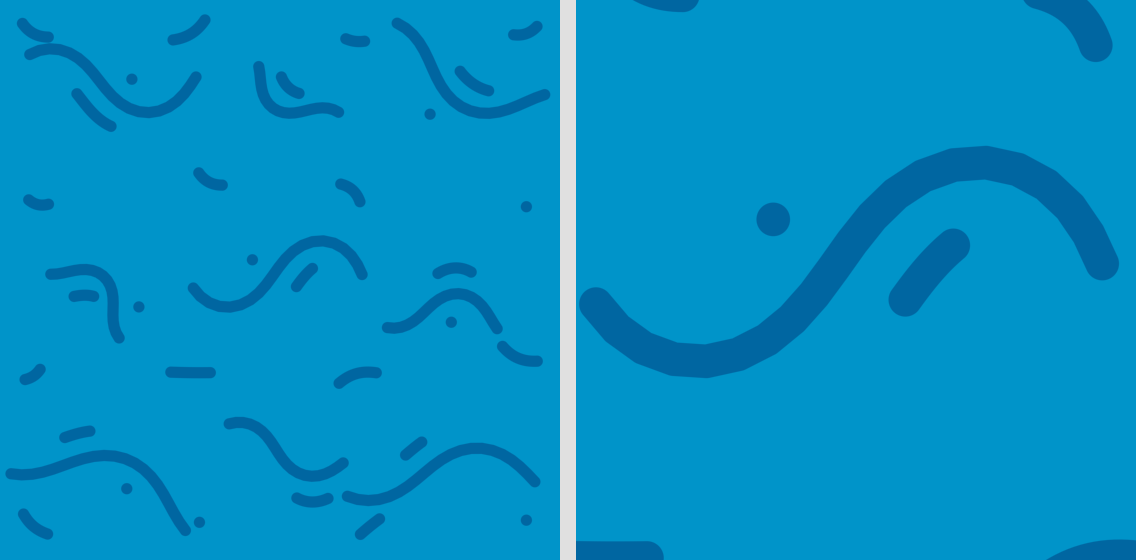
Left, the full canvas; right, a detail of the centre.
A WebGL 1 fragment shader for this pattern:

```glsl
precision highp float;
// Loose brush waves with short echo strokes, dashes and dots on a flat blue sea.

uniform vec2 u_resolution;

const vec3 SEA = vec3(0.0, 0.58, 0.79);
const vec3 INK = vec3(0.0, 0.40, 0.63);

const float PEN_RADIUS = 0.0100;             // half the stroke width
const float ECHO_GAP = 0.046;                // wave to echo stroke or dot
const float WAVE_MARGIN = 0.20;              // outermost wave centres
const float DASH_MARGIN = 0.05;              // outermost dash centres
const float SWING = 2.6;                     // phase swept by half a wave
const vec2 LONG_LENGTH = vec2(0.31, 0.40);
const vec2 MEDIUM_LENGTH = vec2(0.20, 0.26);
const vec2 ECHO_LENGTH = vec2(0.03, 0.09);
const vec2 DASH_LENGTH = vec2(0.025, 0.085);
const vec2 BEND = vec2(0.70, 1.15);          // heading amplitude, radians
const float DOT_SHARE = 0.6;
const float DASH_DOT_SHARE = 0.2;

// A curve whose heading swings like a sine along its arc length.
struct Wave {
  vec2 centre;
  float angle;
  float bend;
  float rate;
  float phase;
};

float hash(vec2 id, float salt) {
  return fract(sin(dot(id, vec2(127.1, 311.7)) + salt * 74.7) * 43758.5);
}

float pick(vec2 range, vec2 id, float salt) {
  return mix(range.x, range.y, hash(id, salt));
}

vec2 jitter(vec2 id, float salt) {
  return 2.0 * vec2(hash(id, salt), hash(id, salt + 0.5)) - 1.0;
}

vec2 tangent(Wave w, float s) {
  float heading = w.angle + w.bend * sin(w.rate * s + w.phase);
  return vec2(cos(heading), sin(heading));
}

vec2 pointAt(Wave w, float s) {
  vec2 point = w.centre;
  for (int i = 0; i < 6; i++) {
    point += tangent(w, s * (float(i) + 0.5) / 6.0) * s / 6.0;
  }
  return point;
}

float segment(vec2 p, vec2 a, vec2 b) {
  vec2 pa = p - a, ba = b - a;
  return length(pa - ba * clamp(dot(pa, ba) / dot(ba, ba), 0.0, 1.0));
}

// Distance to a wave, walked from its centre towards both ends.
float stroke(vec2 p, Wave w, float len) {
  if (length(p - w.centre) > 0.5 * len + 3.0 * PEN_RADIUS) return 1.0;
  float stepLength = len / 20.0;
  vec2 head = w.centre, tail = w.centre;
  float d = 1.0;
  for (int i = 0; i < 10; i++) {
    float s = (float(i) + 0.5) * stepLength;
    vec2 nextHead = head + tangent(w, s) * stepLength;
    vec2 nextTail = tail - tangent(w, -s) * stepLength;
    d = min(d, min(segment(p, head, nextHead), segment(p, tail, nextTail)));
    head = nextHead;
    tail = nextTail;
  }
  return d;
}

// One wave with a parallel echo on one side and perhaps a dot on the other.
float waveGroup(vec2 p, vec2 id) {
  bool isLong = mod(id.x + id.y, 2.0) < 0.5;
  float len = pick(isLong ? LONG_LENGTH : MEDIUM_LENGTH, id, 1.0);
  float tilt = pick(isLong ? vec2(-0.4, 0.25) : vec2(-1.1, 1.0), id, 2.0);
  vec2 centre = mix(vec2(WAVE_MARGIN), vec2(1.0 - WAVE_MARGIN), id / 2.0);
  centre += jitter(id, 3.0) * vec2(0.015, 0.03);
  Wave w = Wave(centre, tilt, pick(BEND, id, 4.0), 2.0 * SWING / len, 6.2832 * hash(id, 5.0));
  float d = stroke(p, w, len);

  float shift = len * pick(vec2(-0.28, 0.28), id, 6.0);
  float side = hash(id, 7.0) < 0.5 ? -ECHO_GAP : ECHO_GAP;
  vec2 along = tangent(w, shift);
  Wave echo = w;
  echo.centre = pointAt(w, shift) + side * vec2(-along.y, along.x);
  echo.phase += w.rate * shift;
  d = min(d, stroke(p, echo, pick(ECHO_LENGTH, id, 8.0)));

  along = tangent(w, -shift);
  vec2 dotCentre = pointAt(w, -shift) - side * vec2(-along.y, along.x);
  return hash(id, 9.0) < DOT_SHARE ? min(d, length(p - dotCentre)) : d;
}

// A small bent dash or a dot in the gaps between the waves.
float dash(vec2 p, vec2 id) {
  vec2 centre = mix(vec2(DASH_MARGIN), vec2(1.0 - DASH_MARGIN), id / 3.0);
  centre = clamp(centre + 0.025 * jitter(id, 11.0), 0.06, 0.94);
  if (hash(id, 12.0) < DASH_DOT_SHARE) return length(p - centre);
  float len = pick(DASH_LENGTH, id, 13.0);
  float bend = pick(vec2(-0.6, 0.6), id, 14.0);
  return stroke(p, Wave(centre, pick(vec2(-0.8, 0.8), id, 15.0), bend, 2.0 / len, 0.0), len);
}

void main() {
  float pixel = 1.0 / min(u_resolution.x, u_resolution.y);
  vec2 p = gl_FragCoord.xy * pixel;
  float d = 1.0;
  for (int y = 0; y < 4; y++) {
    for (int x = 0; x < 4; x++) {
      vec2 id = vec2(float(x), float(y));
      if (x < 3 && y < 3) d = min(d, waveGroup(p, id));
      d = min(d, dash(p, id));
    }
  }
  float ink = 1.0 - smoothstep(-0.8 * pixel, 0.8 * pixel, d - PEN_RADIUS);
  gl_FragColor = vec4(mix(SEA, INK, ink), 1.0);
}
```
